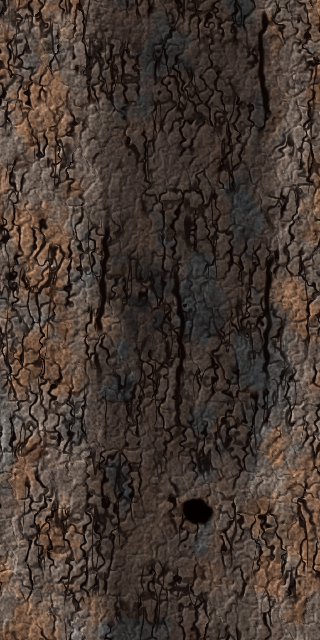
Reproduce this texture procedurally as a WebGL 2 fragment shader.

```glsl
#version 300 es
precision highp float;

// Weathered tree bark: scaly plates from a warped Voronoi pattern, lit from
// the upper left by a height difference, cut by upright cracks and fissures.
// A broad shaded band runs down the trunk, with a small knot hole low in it.

uniform vec2 u_resolution;
out vec4 fragColor;

const vec3 CREVICE = vec3(0.08, 0.05, 0.04);
const vec3 PALE_BARK = vec3(0.63, 0.56, 0.51);
const vec3 RUST_TINT = vec3(1.14, 0.97, 0.82);
const vec3 SLATE_TINT = vec3(0.80, 0.98, 1.12);

float hash(vec2 p) {
  return fract(sin(dot(p, vec2(127.1, 311.7))) * 43758.5453);
}

vec2 hash2(vec2 p) {
  return vec2(hash(p), hash(p + 57.3));
}

float noise(vec2 p) {
  vec2 cell = floor(p), f = fract(p);
  f = f * f * (3.0 - 2.0 * f);
  float low = mix(hash(cell), hash(cell + vec2(1, 0)), f.x);
  float high = mix(hash(cell + vec2(0, 1)), hash(cell + vec2(1, 1)), f.x);
  return mix(low, high, f.y);
}

float fbm(vec2 p) {
  float sum = 0.0, gain = 0.53;
  for (int i = 0; i < 3; i++) {
    sum += gain * noise(p);
    p = p * 2.1 + 17.3;
    gain *= 0.55;
  }
  return sum;
}

// Voronoi plates: x = distance to border, y = plate random, z = uprightness of border
vec3 plates(vec2 p) {
  vec2 cell = floor(p), nearest = vec2(9.0), second = vec2(9.0), id = cell;
  for (int y = -1; y <= 1; y++) {
    for (int x = -1; x <= 1; x++) {
      vec2 c = cell + vec2(x, y);
      vec2 d = c + 0.1 + 0.8 * hash2(c) - p;
      if (dot(d, d) < dot(nearest, nearest)) {
        second = nearest;
        nearest = d;
        id = c;
      } else if (dot(d, d) < dot(second, second)) {
        second = d;
      }
    }
  }
  vec2 across = second - nearest;
  float span = max(length(across), 0.001);
  float border = (dot(second, second) - dot(nearest, nearest)) / (2.0 * span);
  return vec3(border, hash(id + 5.7), abs(across.x) / span);
}

vec3 barkPlates(vec2 p) {
  vec2 broad = vec2(fbm(p * 11.0), fbm(p * 11.0 + 31.0)) - 0.5;
  vec2 ragged = vec2(noise(p * 62.0), noise(p * 62.0 + 13.0)) - 0.5;
  return plates(p * vec2(23.0, 15.0) + 1.5 * broad + 0.5 * ragged);
}

float barkHeight(vec2 p, vec3 plate) {
  return 0.5 * plate.y + 0.4 * smoothstep(0.0, 0.25, plate.x) + 0.75 * fbm(p * 58.0);
}

// Wandering upright split, fading out beyond its two ends
float fissure(vec2 p, float x, float bottom, float top, float width) {
  float wander = 0.05 * (fbm(vec2(x * 40.0, p.y * 7.0)) - 0.5) + 0.012 * (noise(p * 45.0) - 0.5);
  float body = 1.0 - smoothstep(0.3 * width, width, abs(p.x - x - wander));
  float ends = smoothstep(bottom, bottom + 0.15, p.y) * (1.0 - smoothstep(top - 0.15, top, p.y));
  return body * ends * smoothstep(0.2, 0.5, noise(vec2(x * 70.0, p.y * 13.0)));
}

// 1 on the sunlit flanks, 0 in the shaded band
float flankLight(vec2 p) {
  float x = p.x + 0.12 * (fbm(p * 5.0) - 0.5);
  float flanks = 1.0 - smoothstep(0.22, 0.39, x) + smoothstep(0.77, 0.90, x);
  float lowGlow = 0.4 * smoothstep(0.45, 0.65, x) * (1.0 - smoothstep(0.45, 0.8, p.y));
  return clamp(flanks + lowGlow, 0.0, 1.0);
}

void main() {
  vec2 p = gl_FragCoord.xy / u_resolution.x;

  // Relief
  vec2 toLight = vec2(-0.006, 0.005);
  vec3 plate = barkPlates(p);
  float relief = barkHeight(p, plate) - barkHeight(p + toLight, barkPlates(p + toLight));

  // Cracks between plates, long seams and the main fissures
  float gate = smoothstep(0.28, 0.62, noise(p * vec2(24.0, 11.0) + 3.0));
  float crack = (1.0 - smoothstep(0.03, 0.19, plate.x)) * mix(0.3, 1.0, plate.z) * gate;
  float seam = abs(fbm(p * vec2(17.0, 4.0) + 0.04 * noise(p * 40.0)) - 0.5);
  crack = max(crack, 0.8 * (1.0 - smoothstep(0.006, 0.03, seam)) * gate);
  crack = max(crack, fissure(p, 0.32, 0.75, 1.55, 0.014));
  crack = max(crack, fissure(p, 0.56, 0.50, 1.25, 0.013));
  crack = max(crack, fissure(p, 0.83, 0.70, 2.10, 0.013));

  // Tone
  float flank = flankLight(p);
  float mottle = 0.65 + 0.7 * fbm(p * vec2(16.0, 12.0) + 8.0);
  float grain = 0.55 * (noise(p * vec2(190.0, 160.0)) - 0.5);
  float tone = mix(0.29, 0.60, flank) * mottle * max(0.1, 1.0 + 1.0 * relief + grain);
  tone = mix(tone, -0.08, 0.95 * crack);

  // Soot stains and the knot hole
  float slate = smoothstep(0.56, 0.72, fbm(p * vec2(8.0, 6.0) + 41.0)) * (1.0 - 0.6 * flank);
  float stain = 1.0 - smoothstep(0.03, 0.14, length((p - vec2(0.46, 1.06)) * vec2(1.0, 0.7)));
  stain *= smoothstep(0.3, 0.6, fbm(p * 20.0));
  tone *= 1.0 - 0.55 * stain;
  float holeDistance = length((p - vec2(0.615, 0.40)) * vec2(0.9, 1.1)) + 0.03 * (fbm(p * 28.0) - 0.5);
  tone = mix(-0.11, tone, smoothstep(0.036, 0.052, holeDistance));

  // Colour
  vec3 color = mix(CREVICE, PALE_BARK, clamp(tone, -0.11, 1.15));
  float rust = smoothstep(0.42, 0.68, fbm(p * vec2(13.0, 10.0) + 71.0)) * (0.25 + 0.75 * flank);
  color *= mix(vec3(1.0), RUST_TINT, rust);
  color *= mix(vec3(1.0), SLATE_TINT, max(slate, stain));
  fragColor = vec4(max(color, 0.0), 1.0);
}
```
